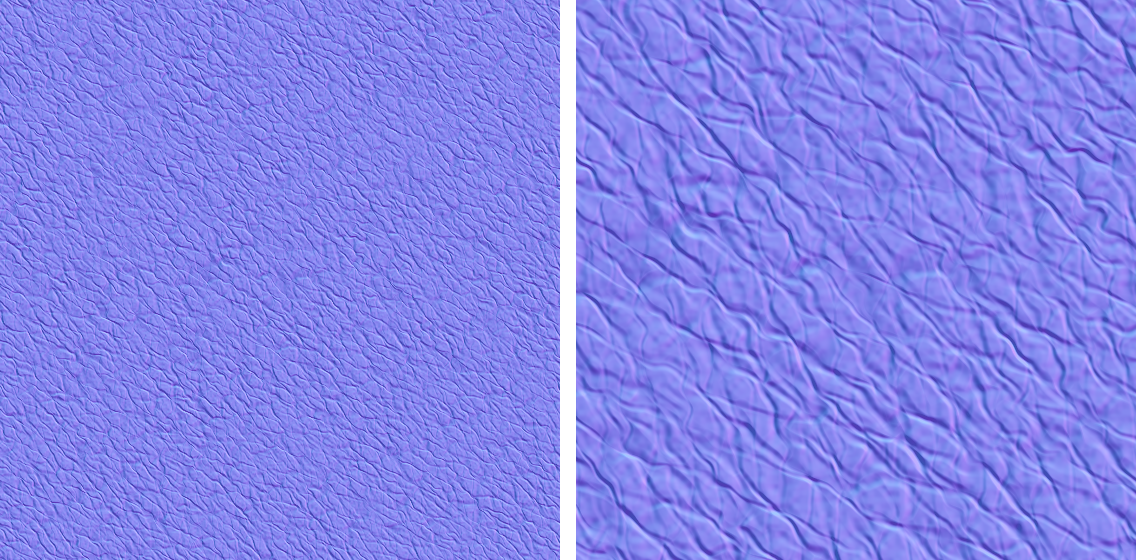
Left, the full canvas; right, a detail of the centre.
Reproduce this texture map procedurally as a three.js fragment shader.

```glsl
varying vec2 vUv;

// Crease layers: angle in radians, cell length and width in canvas units
const float ANGLE_SHALLOW = -0.50;
const float ANGLE_STEEP = -0.92;
const float ANGLE_FINE = -1.40;
const vec2 CELL_SHALLOW = vec2(0.058, 0.018);
const vec2 CELL_STEEP = vec2(0.062, 0.019);
const vec2 CELL_FINE = vec2(0.036, 0.014);
const float CREASE_WIDTH = 0.29;
const vec3 CREASE_DEPTH = vec3(0.80, 0.90, 0.30);

// Wobble of the creases and fine grain of the skin
const float WARP_FREQ = 85.0;
const float WARP_SIZE = 0.006;
const float PATCH_FREQ = 30.0;
const vec2 GRAIN_FREQ = vec2(135.0, 250.0);
const vec2 GRAIN_DEPTH = vec2(0.50, 0.48);

// Relief to colour
const float SAMPLE_STEP = 0.0015;
const float RELIEF = 0.34;
const float LEAN_GAIN = 1.30;
const float TWIST_GAIN = 0.50;
const float LIT_GAIN = 0.68;
const float SHADE_GAIN = 1.05;
const float GROOVE_SHADE = 0.035;
const vec3 FLAT_COLOR = vec3(0.541, 0.543, 0.947);
const float BLUE_SLOPE = 0.60;
const float BLUE_CURVE = 1.1;

vec2 hash22(vec2 p) {
  vec3 q = fract(vec3(p.xyx) * vec3(0.1031, 0.1030, 0.0973));
  q += dot(q, q.yzx + 33.33);
  return fract((q.xx + q.yz) * q.zy);
}

vec2 noise2(vec2 p) {
  vec2 cell = floor(p);
  vec2 f = fract(p);
  vec2 w = f * f * (3.0 - 2.0 * f);
  vec2 low = mix(hash22(cell), hash22(cell + vec2(1.0, 0.0)), w.x);
  vec2 high = mix(hash22(cell + vec2(0.0, 1.0)), hash22(cell + 1.0), w.x);
  return mix(low, high, w.y);
}

// Gap between the two nearest cell points, zero on a cell border
float borderGap(vec2 p) {
  vec2 cell = floor(p);
  vec2 f = fract(p);
  float nearest = 8.0;
  float second = 8.0;
  for (int y = -1; y <= 1; y++) {
    for (int x = -1; x <= 1; x++) {
      vec2 offset = vec2(float(x), float(y));
      float d = length(offset + hash22(cell + offset) - f);
      second = min(second, max(nearest, d));
      nearest = min(nearest, d);
    }
  }
  return second - nearest;
}

// Network of grooves stretched along one direction
float creases(vec2 p, float angle, vec2 cellSize, float seed) {
  vec2 along = vec2(cos(angle), sin(angle));
  vec2 across = vec2(-along.y, along.x);
  vec2 q = vec2(dot(p, along), dot(p, across)) / cellSize + seed;
  return 1.0 - smoothstep(0.0, CREASE_WIDTH, borderGap(q));
}

float grooves(vec2 p) {
  vec2 warped = p + WARP_SIZE * (noise2(p * WARP_FREQ + 19.0) - 0.5);
  vec2 fade = 0.35 + 0.95 * noise2(p * PATCH_FREQ + 61.0);
  vec3 layers = vec3(fade.x * creases(warped, ANGLE_SHALLOW, CELL_SHALLOW, 107.0),
                     fade.y * creases(warped, ANGLE_STEEP, CELL_STEEP, 231.0),
                     creases(warped, ANGLE_FINE, CELL_FINE, 353.0));
  return dot(layers, CREASE_DEPTH);
}

float grain(vec2 p) {
  return GRAIN_DEPTH.x * noise2(p * GRAIN_FREQ.x + 7.0).x
       + GRAIN_DEPTH.y * noise2(p * GRAIN_FREQ.y + 43.0).y;
}

float height(vec2 p) {
  return grain(p) - grooves(p);
}

void main() {
  // Surface slope, leaning away from rising ground
  float groove = grooves(vUv);
  float center = grain(vUv) - groove;
  vec2 rise = vec2(height(vUv + vec2(SAMPLE_STEP, 0.0)),
                   height(vUv + vec2(0.0, SAMPLE_STEP))) - center;
  vec2 tilt = -RELIEF * rise;

  // Diagonal light dominates, shaded flanks are stronger than lit ones
  float lean = 0.5 * (tilt.x + tilt.y);
  float twist = 0.5 * TWIST_GAIN * (tilt.x - tilt.y);
  lean *= LEAN_GAIN * (lean > 0.0 ? LIT_GAIN : SHADE_GAIN);
  lean = clamp(lean - GROOVE_SHADE * groove, -0.27, 0.17);

  // Blue falls off on the dark side
  float blue = BLUE_SLOPE * lean - BLUE_CURVE * lean * lean;
  vec3 shift = vec3(lean + twist, lean - twist, blue);
  gl_FragColor = vec4(clamp(FLAT_COLOR + shift, 0.0, 1.0), 1.0);
}
```
